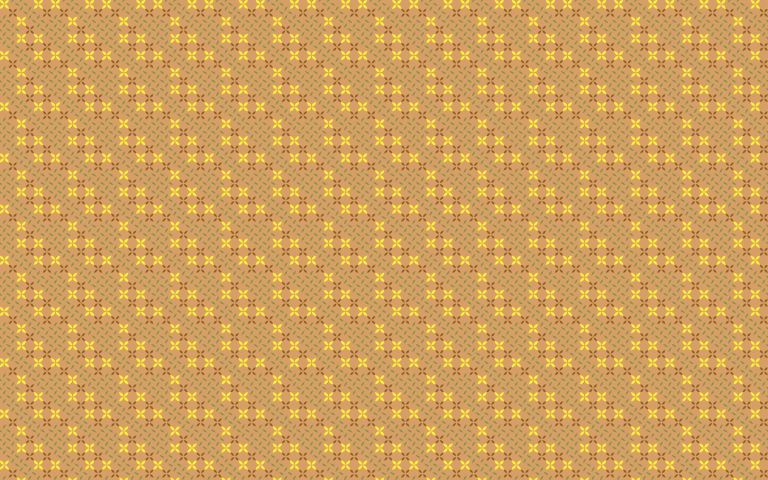
This pattern is drawn by a Shadertoy shader. Its source:

```glsl
// Ditsy print: four-petal yellow and brown blossoms among thin green sprigs on tan cloth.

// Layout: the blossom arrangement repeats every 3 x 3 cells
const float CELLS_DOWN = 28.125;
const int REPEAT = 3;
const ivec3 BLOOM_ROWS = ivec3(5, 2, 6);   // one bit per column, one entry per row
const vec2 BLOOM_SITE = vec2(0.25);
const vec2 SHADE_SITE = vec2(0.75);

// Petals and leaves: half length, half width (in cells)
const vec2 YELLOW_PETAL = vec2(0.170, 0.067);
const vec2 BROWN_PETAL = vec2(0.130, 0.052);
const vec2 GREEN_LEAF = vec2(0.145, 0.045);
const float YELLOW_RADIUS = 0.200;
const float BROWN_RADIUS = 0.190;
const float LEAF_RADIUS = 0.250;
const float LEAF_TILT = 0.56;              // radians
const float EDGE_SOFTNESS = 0.8;           // in pixels

// Colours
const vec3 CLOTH = vec3(0.845, 0.625, 0.405);
const vec3 YELLOW = vec3(1.00, 0.97, 0.19);
const vec3 BROWN = vec3(0.53, 0.36, 0.11);
const vec3 GREEN = vec3(0.48, 0.58, 0.25);

vec2 turn(vec2 p, float angle) {
    float c = cos(angle), s = sin(angle);
    return vec2(c * p.x + s * p.y, c * p.y - s * p.x);
}

// Approximate distance to a pointed leaf lying along x
float leafDistance(vec2 p, vec2 size) {
    float t = p.x / size.x;
    float slope = 2.0 * size.y * t / size.x;
    return (abs(p.y) - size.y * (1.0 - t * t)) / sqrt(1.0 + slope * slope);
}

// Four petals pointing along the diagonals
float blossomDistance(vec2 p, vec2 size, float radius) {
    vec2 q = turn(abs(p), radians(45.0));
    return leafDistance(q - vec2(radius, 0.0), size);
}

// Four slanted leaves set around a centre like a pinwheel
float sprigDistance(vec2 p) {
    if (abs(p.y) > abs(p.x)) p = vec2(p.y, -p.x);
    if (p.x < 0.0) p = -p;
    return leafDistance(turn(p - vec2(LEAF_RADIUS, 0.0), LEAF_TILT), GREEN_LEAF);
}

bool hasBloom(ivec2 cell) {
    ivec2 c = (cell + REPEAT) % REPEAT;
    return ((BLOOM_ROWS[c.y] >> c.x) & 1) == 1;
}

// Paints one lattice of sites: a blossom where the arrangement has one, else a sprig
vec3 paintSites(vec3 base, vec2 p, vec2 site, vec3 petalColour,
                vec2 petal, float radius, float pixel) {
    vec2 q = p - site + 0.5;
    vec2 local = fract(q) - 0.5;
    bool bloom = hasBloom(ivec2(floor(q)));
    float d = bloom ? blossomDistance(local, petal, radius) : sprigDistance(local);
    float edge = EDGE_SOFTNESS * pixel;
    float cover = 1.0 - smoothstep(-edge, edge, d);
    return mix(base, bloom ? petalColour : GREEN, cover);
}

void mainImage(out vec4 fragColor, in vec2 fragCoord) {
    // Cell coordinates, counted from the top left
    float pixel = CELLS_DOWN / iResolution.y;
    vec2 p = vec2(fragCoord.x, iResolution.y - fragCoord.y) * pixel;

    vec3 colour = CLOTH;
    colour = paintSites(colour, p, SHADE_SITE, BROWN, BROWN_PETAL, BROWN_RADIUS, pixel);
    colour = paintSites(colour, p, BLOOM_SITE, YELLOW, YELLOW_PETAL, YELLOW_RADIUS, pixel);
    fragColor = vec4(colour, 1.0);
}
```
